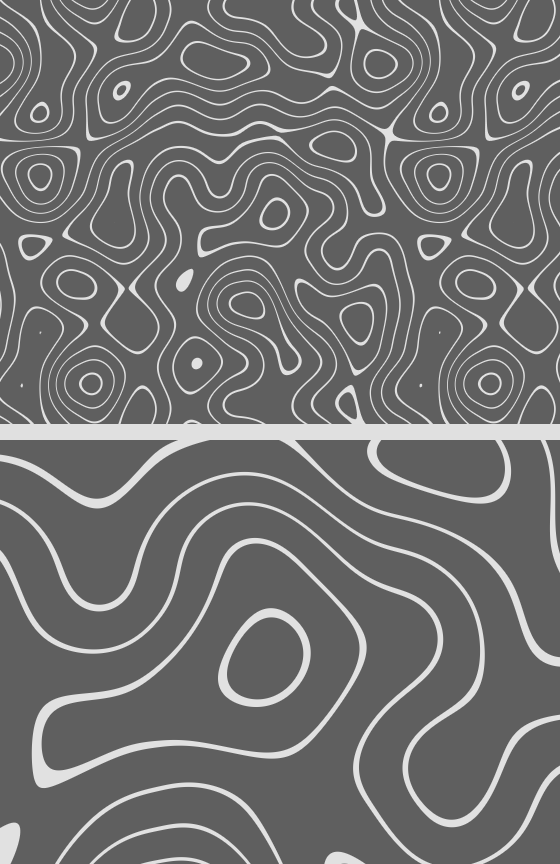
Top: the whole. Bottom: its middle third, enlarged.
Reproduce this pattern procedurally as a Shadertoy shader.

```glsl
// Topographic contour lines: pale isolines on a dark grey ground.
// A tiling gradient noise is cut into equal height steps, and a thin slice
// of each step is drawn, so lines swell where the height field is flat.

#define TILE_SIZE 0.941      // repeat distance, in canvas heights
#define CELLS 5.0            // noise cells along one tile
#define LEVELS 6.0           // contour steps per unit of height
#define LINE_SHARE 0.112     // part of each step covered by its line
#define SEED 17.0
#define GROUND_COLOR vec3(0.373)
#define LINE_COLOR vec3(0.882)

// Two values in 0..1 from a lattice point
vec2 hash22(vec2 p) {
    vec3 q = fract(p.xyx * vec3(0.1031, 0.1030, 0.0973));
    q += dot(q, q.yzx + 33.33);
    return fract((q.xx + q.yz) * q.zy);
}

// Slope contribution of one lattice corner, wrapped to the tile
float cornerSlope(vec2 cell, vec2 offset) {
    vec2 wrapped = mod(cell, CELLS) + SEED;
    vec2 direction = normalize(hash22(wrapped) * 2.0 - 1.0 + 1e-4);
    return dot(direction, offset);
}

// Tiling gradient noise with a quintic fade
float heightField(vec2 p) {
    vec2 cell = floor(p);
    vec2 f = p - cell;
    vec2 fade = f * f * f * (f * (f * 6.0 - 15.0) + 10.0);
    vec2 e = vec2(1.0, 0.0);
    float bottom = mix(cornerSlope(cell, f),
                       cornerSlope(cell + e.xy, f - e.xy), fade.x);
    float top = mix(cornerSlope(cell + e.yx, f - e.yx),
                    cornerSlope(cell + e.xx, f - e.xx), fade.x);
    return mix(bottom, top, fade.y);
}

// Box-filtered coverage of a slice around the middle of each step
float contourCoverage(float level, float footprint) {
    float d = abs(fract(level) - 0.5);
    float halfWidth = 0.5 * LINE_SHARE;
    vec2 edges = (vec2(halfWidth, -halfWidth) - d) / footprint + 0.5;
    edges = clamp(edges, 0.0, 1.0);
    return edges.x - edges.y;
}

void mainImage(out vec4 fragColor, in vec2 fragCoord) {
    vec2 uv = fragCoord / iResolution.y;
    float level = heightField(uv * CELLS / TILE_SIZE) * LEVELS;

    // Height change across one pixel sets the edge smoothing
    float footprint = max(length(vec2(dFdx(level), dFdy(level))), 1e-4);
    float line = contourCoverage(level, footprint);

    fragColor = vec4(mix(GROUND_COLOR, LINE_COLOR, line), 1.0);
}
```
